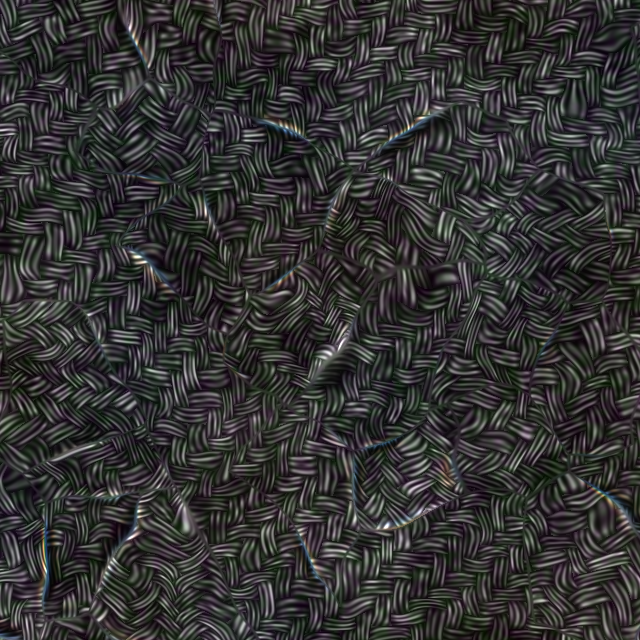
A WebGL 1 fragment shader for this texture:

```glsl
precision highp float;
// Dark crumpled herringbone weave with turned patches and shiny creases.
uniform vec2 u_resolution;

#define BRICKS 39.0        // brick widths across the canvas
#define STRANDS 3.0        // strands in each brick
#define PATCHES 5.5        // cloth patches across the canvas
#define WARP 0.045         // large bending of the cloth
#define WOBBLE 0.016       // small bending of the strands
#define BASE 0.045         // darkest tone between strands
#define GAIN 0.45          // strand brightness
#define CREASE 0.42        // crease brightness
#define FRINGE 0.0016      // colour split along creases
#define TINT 0.10          // magenta to green variation

float hash(vec2 p) {
  vec3 q = fract(vec3(p.xyx) * 0.1031);
  q += dot(q, q.yzx + 33.33);
  return fract((q.x + q.y) * q.z);
}

vec2 hash2(vec2 p) {
  return vec2(hash(p + 17.3), hash(p + 61.7));
}

float noise(vec2 p) {
  vec2 i = floor(p), f = fract(p);
  f = f * f * (3.0 - 2.0 * f);
  return mix(mix(hash(i), hash(i + vec2(1, 0)), f.x),
             mix(hash(i + vec2(0, 1)), hash(i + vec2(1, 1)), f.x), f.y);
}

vec2 noise2(vec2 p) {
  return vec2(noise(p + 7.0), noise(p + 43.0)) - 0.5;
}

// About half the patches keep the main direction.
float patchTurn(vec2 id) {
  float h = hash(id + 91.0);
  return h < 0.5 ? 0.0 : (h - 0.75) * 6.0;
}

// Nearest patch and its neighbour; returns the two smallest border distances.
vec2 patches(vec2 p, out vec2 own, out vec2 other) {
  vec2 cell = floor(p), toOwn = vec2(0.0), edges = vec2(8.0);
  float best = 8.0;
  own = other = cell;
  for (int y = -1; y <= 1; y++)
    for (int x = -1; x <= 1; x++) {
      vec2 id = cell + vec2(x, y), r = id + hash2(id) - p;
      if (dot(r, r) < best) { best = dot(r, r); toOwn = r; own = id; }
    }
  for (int y = -2; y <= 2; y++)
    for (int x = -2; x <= 2; x++) {
      vec2 id = own + vec2(x, y), r = id + hash2(id) - p, gap = r - toOwn;
      if (dot(gap, gap) > 0.0001) {
        float d = dot(0.5 * (r + toOwn), normalize(gap));
        if (d < edges.x) { edges = vec2(d, edges.x); other = id; }
        else edges.y = min(edges.y, d);
      }
    }
  return edges / PATCHES;
}

// Herringbone of two by one bricks, each a bundle of curved strands.
float weave(vec2 p) {
  vec2 cell = floor(p), f = fract(p);
  float k = mod(cell.x - cell.y, 4.0);
  bool across = k < 2.0;
  float along = across ? f.x + k : f.y + 3.0 - k;
  float side = across ? f.y : f.x;
  vec2 brick = across ? cell - vec2(k, 0) : cell - vec2(0, 3.0 - k);
  float h = hash(brick);
  float bend = (h - 0.5) * 1.6 * (along - 1.0) * (along - 1.0);
  float strand = 0.5 - 0.5 * cos(6.2832 * (STRANDS * side + bend));
  float streak = noise(vec2(along * 1.6, side * 5.0) + h * 90.0);
  float ends = smoothstep(0.0, 0.4, along) * smoothstep(2.0, 1.6, along);
  float sides = smoothstep(0.0, 0.14, side) * smoothstep(1.0, 0.86, side);
  float bundle = 0.75 + 0.5 * hash(brick + 5.0);
  return mix(strand, streak, 0.3) * (0.3 + streak) * bundle * mix(0.35, 1.0, ends * sides);
}

void main() {
  vec2 uv = gl_FragCoord.xy / min(u_resolution.x, u_resolution.y);
  vec2 cloth = uv + WARP * noise2(uv * 6.0) + WOBBLE * noise2(uv * 24.0);

  // Turned and swirled patches
  vec2 own, other;
  vec2 bent = uv + 0.12 * noise2(uv * 5.0 + 20.0) + 0.02 * noise2(uv * 18.0);
  vec2 edges = patches(bent * PATCHES, own, other);
  float turn = patchTurn(own);
  float differs = step(0.001, abs(turn - patchTurn(other)));
  vec2 swirled = cloth + 0.045 * min(abs(turn), 1.0) * noise2(uv * 13.0 + own);
  float c = cos(turn), s = sin(turn);
  float threads = weave(mat2(c, s, -s, c) * swirled * BRICKS + 200.0);
  threads = mix(threads, 0.32, differs * (1.0 - smoothstep(0.0, 0.004, edges.x)));

  // Weave shade with broad folds and subtle colour
  float folds = noise(uv * 9.0 + 5.0) + noise(uv * 21.0 + 15.0) - 1.0;
  float tone = BASE + GAIN * threads * (1.0 + 0.3 * folds) + 0.05 * folds;
  vec3 color = vec3(max(tone, 0.03));
  float magenta = 0.8 * noise(uv * 90.0) + 0.4 * noise(uv * 40.0 + 9.0) - 0.6;
  color += TINT * magenta * vec3(0.4, -0.9, 0.55);
  color += 0.03 * (noise(uv * 5.0 + 31.0) - 0.5) * vec3(1.0, 0.1, -1.0);

  // Creases: a lit lip beside a shadow, tapering at the corners
  float facing = hash(own) > hash(other) ? 1.0 : -1.0;
  float mask = differs * smoothstep(0.0, 0.03, edges.y - edges.x)
             * smoothstep(0.35, 0.7, noise(uv * 9.0 + 70.0));
  float width = mix(0.003, 0.010, noise(uv * 14.0 + 3.0));
  float split = FRINGE * 3.0 * (noise(uv * 11.0 + 50.0) - 0.3);
  vec3 signedEdge = vec3(facing * edges.x) + split * vec3(-1.0, 0.0, 1.0);
  vec3 lip = (signedEdge - 0.004) / width;
  vec3 hollow = (signedEdge + 0.010) / 0.009;
  color *= 1.0 - 0.65 * mask * exp(-hollow * hollow);
  color += CREASE * mask * exp(-lip * lip) * (0.5 + 0.9 * threads);

  gl_FragColor = vec4(clamp(color, 0.0, 1.0), 1.0);
}
```
